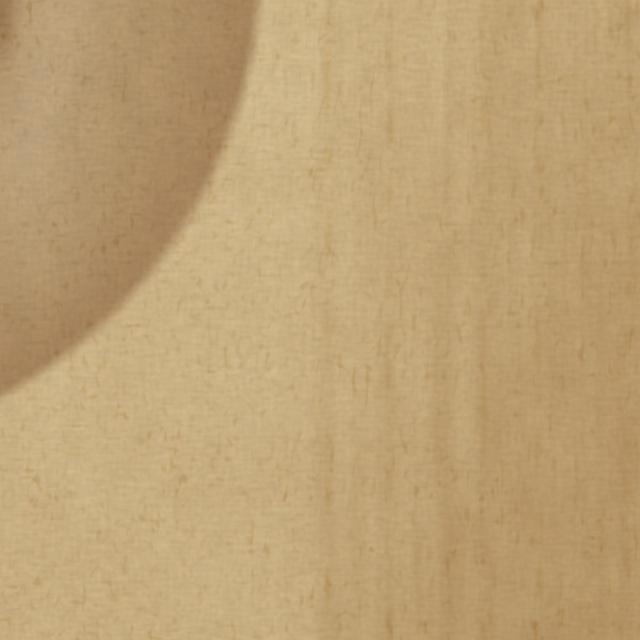
Give the GLSL for this texture, as a Shadertoy shader.

```glsl
const vec3 LIGHT_CLOTH = vec3(0.812, 0.725, 0.552);
const vec3 WARM_CLOTH = vec3(0.697, 0.570, 0.388);
const vec3 SHADE = vec3(0.685, 0.568, 0.408);
const vec3 SHADE_RIM = vec3(0.645, 0.515, 0.362);
const vec3 SHADE_SHEEN = vec3(0.730, 0.628, 0.480);
const vec3 DARK_CORNER = vec3(0.560, 0.420, 0.290);
const vec3 FLECK_TINT = vec3(0.89, 0.80, 0.60);
const vec2 DISC_CENTER = vec2(-0.360, 1.056);
const float DISC_RADIUS = 0.766;
const float EDGE_SOFTNESS = 0.014;
const float THREAD_STRENGTH = 0.044;
const float STRIPE_STRENGTH = 0.22;
const float MOTTLE_STRENGTH = 0.15;
const float FLECK_STRENGTH = 0.72;
const float STREAKS[5] = float[5](0.513, 0.608, 0.757, 0.842, 0.980);

vec2 gradient(vec2 cell) {
    vec3 p = fract(cell.xyx * vec3(0.1031, 0.1030, 0.0973));
    p += dot(p, p.yzx + 33.33);
    return fract((p.xx + p.yz) * p.zy) * 2.0 - 1.0;
}

float gradientNoise(vec2 p) {
    vec2 i = floor(p), f = fract(p);
    vec2 u = f * f * f * (f * (f * 6.0 - 15.0) + 10.0);
    vec2 e = vec2(1.0, 0.0);
    float low = mix(dot(gradient(i), f), dot(gradient(i + e), f - e), u.x);
    float high = mix(dot(gradient(i + e.yx), f - e.yx),
                     dot(gradient(i + 1.0), f - 1.0), u.x);
    return mix(low, high, u.y);
}

float bell(float x, float width) {
    return exp(-x * x / (width * width));
}

// Lit cloth: pale beside the disc, warmer towards the lower right
vec3 litCloth(vec2 uv) {
    float fold = smoothstep(0.44, 0.53, uv.x);
    float tone = 0.06 + 0.50 * smoothstep(0.38, 0.95, uv.x);
    tone += (1.0 - uv.y) * mix(0.24, 0.46, fold);
    tone -= 0.10 * fold * smoothstep(0.5, 0.0, uv.y) * smoothstep(0.7, 1.0, uv.x);
    float stripes = gradientNoise(vec2(uv.x * 32.0, uv.y * 1.3))
                  + 0.7 * gradientNoise(vec2(uv.x * 75.0 + 9.0, uv.y * 4.0));
    tone += stripes * STRIPE_STRENGTH * mix(0.25, 1.0, fold);
    tone += MOTTLE_STRENGTH * gradientNoise(uv * 6.0 + 3.0);
    tone += MOTTLE_STRENGTH * gradientNoise(uv * vec2(20.0, 16.0) + 11.0);
    return mix(LIGHT_CLOTH, WARM_CLOTH, clamp(tone, -0.05, 1.1));
}

// Shaded disc: grey sheen at the left, brown rim
vec3 shadedCloth(vec2 uv, float dist) {
    vec3 color = mix(SHADE, SHADE_RIM, smoothstep(-0.16, -0.01, dist));
    float sheenX = 0.04 + 0.22 * max(uv.y - 0.75, 0.0);
    float sheen = bell(uv.x - sheenX, 0.085) * smoothstep(0.46, 0.78, uv.y);
    color = mix(color, SHADE_SHEEN, sheen);
    float corner = bell(uv.x, 0.025) * smoothstep(0.86, 0.98, uv.y);
    color = mix(color, DARK_CORNER, 0.7 * corner);
    return color * (1.0 + 0.04 * gradientNoise(vec2(uv.x * 22.0, uv.y * 12.0)));
}

// Slubs along both thread directions, gathered on a few columns
float flecks(vec2 uv, float disc) {
    float patches = clamp(0.65 + 1.1 * gradientNoise(uv * 10.0 + 20.0), 0.2, 1.0);
    float left = 1.0 - smoothstep(0.35, 0.60, uv.x);
    float upright = gradientNoise(vec2(uv.x * 95.0, uv.y * mix(28.0, 50.0, left)));
    float level = gradientNoise(vec2(uv.x * 38.0 + 7.0, uv.y * 115.0));
    float spots = gradientNoise(uv * vec2(75.0, 62.0) + 31.0);
    float amount = 0.62 * smoothstep(0.12, 0.55, upright);
    amount += smoothstep(0.12, 0.55, level) * mix(0.24, 0.45, max(left, disc));
    amount += 0.60 * smoothstep(0.18, 0.55, spots);
    amount *= patches * (1.0 - 0.35 * left * smoothstep(0.5, 0.9, uv.y) * (1.0 - disc));

    float column = 0.0;
    for (int i = 0; i < STREAKS.length(); i++) {
        float wander = 0.006 * gradientNoise(vec2(uv.y * 5.0, float(i) * 7.3));
        float broken = gradientNoise(vec2(float(i) * 5.7 + 0.4, uv.y * 18.0));
        column += bell(uv.x - STREAKS[i] - wander, 0.006)
                * smoothstep(-0.20, 0.40, broken);
    }
    return clamp(amount + 0.42 * column, 0.0, 1.0);
}

void mainImage(out vec4 fragColor, in vec2 fragCoord) {
    vec2 uv = fragCoord / iResolution.xy;
    float dist = length(uv - DISC_CENTER) - DISC_RADIUS;
    dist += 0.002 * gradientNoise(uv * 40.0);
    float disc = 1.0 - smoothstep(-EDGE_SOFTNESS, EDGE_SOFTNESS, dist);

    vec3 color = mix(litCloth(uv), shadedCloth(uv, dist), disc);

    // Fine weave
    float weft = gradientNoise(vec2(uv.x * 34.0, uv.y * 150.0));
    float warp = gradientNoise(vec2(uv.x * 140.0, uv.y * 40.0));
    float grain = gradientNoise(uv * 120.0 + 40.0);
    color *= 1.0 + THREAD_STRENGTH * (weft + 0.7 * warp + 0.8 * grain);

    color *= mix(vec3(1.0), FLECK_TINT, FLECK_STRENGTH * flecks(uv, disc));
    fragColor = vec4(color, 1.0);
}
```
